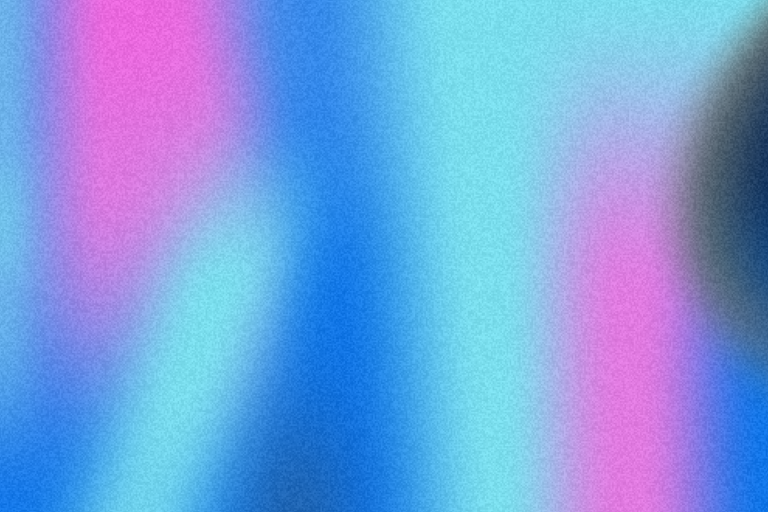
Reproduce this background procedurally as a Shadertoy shader.

```glsl
// Soft vertical aurora of blue, cyan and pink light with a dark right edge and fine grain.

const vec3 DEEP_BLUE  = vec3(0.06, 0.46, 0.91);
const vec3 SKY_BLUE   = vec3(0.21, 0.54, 0.92);
const vec3 PERIWINKLE = vec3(0.38, 0.56, 0.91);
const vec3 CYAN       = vec3(0.48, 0.87, 0.93);
const vec3 PINK       = vec3(0.88, 0.48, 0.88);
const vec3 HOT_PINK   = vec3(0.95, 0.40, 0.87);
const vec3 WARM_GRAY  = vec3(0.42, 0.46, 0.45);
const vec3 NAVY       = vec3(0.06, 0.19, 0.36);
const vec3 STEEL_BLUE = vec3(0.13, 0.38, 0.66);

float hash(vec2 p) {
    vec3 q = fract(vec3(p.xyx) * 0.1031);
    q += dot(q, q.yzx + 33.33);
    return fract((q.x + q.y) * q.z);
}

float valueNoise(vec2 p) {
    vec2 cell = floor(p), f = fract(p);
    f = f * f * (3.0 - 2.0 * f);
    float low = mix(hash(cell), hash(cell + vec2(1, 0)), f.x);
    float high = mix(hash(cell + vec2(0, 1)), hash(cell + vec2(1, 1)), f.x);
    return mix(low, high, f.y);
}

// One at or below a, easing to zero at b
float fall(float a, float b, float x) {
    return 1.0 - smoothstep(a, b, x);
}

// Elliptical Gaussian falloff
float glow(vec2 p, vec2 center, vec2 radius) {
    vec2 d = (p - center) / radius;
    return exp(-dot(d, d));
}

// Blue valley, periwinkle to its left and cyan to its right
vec3 backdrop(vec2 p) {
    float valley = mix(0.46, 0.40, p.y);
    vec3 col = mix(DEEP_BLUE, SKY_BLUE, smoothstep(0.4, 0.9, p.y));
    col = mix(col, PERIWINKLE, fall(0.28, 0.42, p.x) * smoothstep(-0.05, 0.5, p.y));
    return mix(col, CYAN, smoothstep(valley, valley + 0.19, p.x));
}

// Pink cloud above a leaning cyan plume
vec3 leftLights(vec3 col, vec2 p) {
    float edgeTint = glow(p, vec2(0.0, 0.57), vec2(0.055, 0.22));
    edgeTint = max(edgeTint * 0.65, 0.45 * fall(0.0, 0.08, p.x) * smoothstep(0.0, 0.4, p.y));
    col = mix(col, CYAN, edgeTint);

    float shift = 0.02 * smoothstep(0.75, 1.0, p.y);
    float cloud = smoothstep(0.01, 0.14, p.x) * fall(0.25 - shift, 0.39 - shift, p.x);
    cloud *= smoothstep(0.1, 0.65, p.y);
    vec3 cloudColor = mix(PINK, CYAN, 0.25 * smoothstep(0.14, 0.32, p.x) * fall(0.6, 0.95, p.y));
    cloudColor = mix(cloudColor, HOT_PINK, glow(p, vec2(0.17, 0.98), vec2(0.13, 0.25)));
    col = mix(col, cloudColor, 0.95 * cloud);

    col = mix(col, STEEL_BLUE, 0.85 * glow(p, vec2(0.385, -0.03), vec2(0.085, 0.24)));
    float axis = 0.185 + 0.225 * p.y;
    float plume = exp(-pow(abs(p.x - axis) / 0.092, 2.3)) * fall(0.42, 0.8, p.y);
    return mix(col, CYAN, plume * mix(0.88, 1.0, smoothstep(0.0, 0.3, p.y)));
}

// Pink column, blue margin and the curved shadow beside it
vec3 rightLights(vec3 col, vec2 p) {
    float column = smoothstep(0.65, 0.81, p.x) * fall(0.4, 1.05, p.y);
    col = mix(col, PINK, column);
    col = mix(col, DEEP_BLUE, smoothstep(0.83, 1.0, p.x) * fall(0.25, 0.75, p.y));

    float bend = p.y - 0.6;
    float edge = 0.83 + 0.8 * bend * bend;
    float fade = smoothstep(0.1, 0.5, p.y);
    col = mix(col, WARM_GRAY, fade * smoothstep(edge, edge + 0.11, p.x));
    vec3 shade = mix(vec3(0.06, 0.29, 0.54), NAVY, smoothstep(0.4, 0.7, p.y));
    return mix(col, shade, fade * smoothstep(edge + 0.04, edge + 0.19, p.x));
}

void mainImage(out vec4 fragColor, in vec2 fragCoord) {
    vec2 uv = fragCoord / iResolution.xy;
    vec3 col = backdrop(uv);
    col = leftLights(col, uv);
    col = rightLights(col, uv);

    // Film grain scaled to the canvas height
    float grain = valueNoise(fragCoord / iResolution.y * 330.0) - 0.5;
    fragColor = vec4(clamp(col + 0.09 * grain, 0.0, 1.0), 1.0);
}
```
